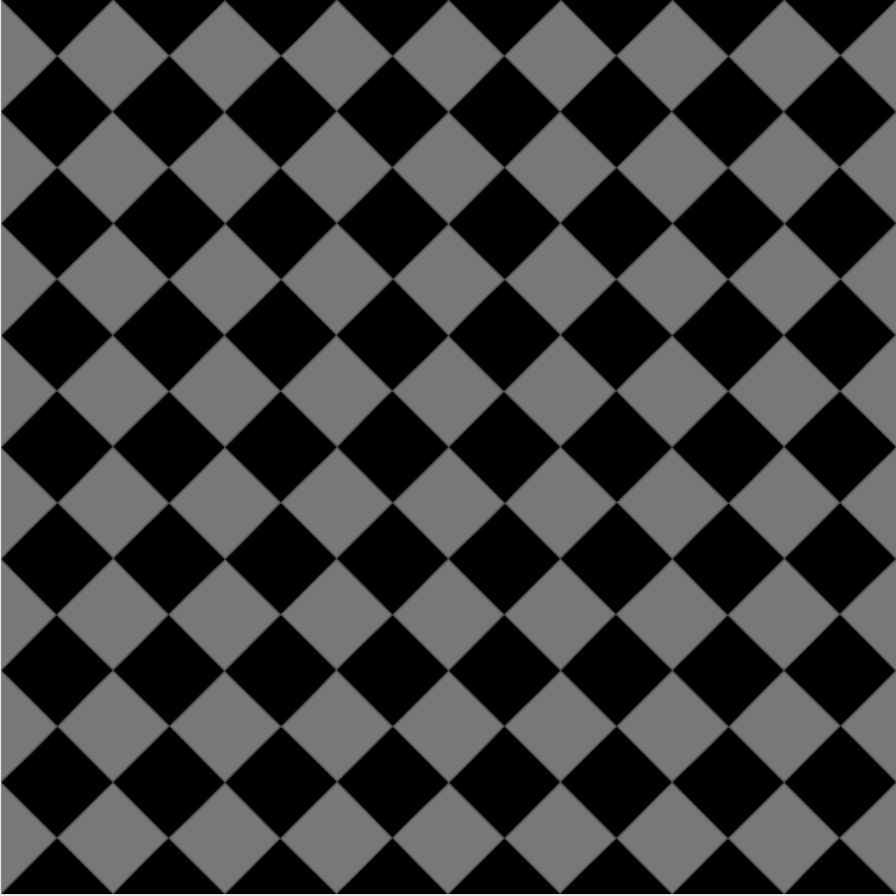
A Shadertoy shader for this pattern:

```glsl
#define REPEATS 8.0
#define LIGHT_GRAY vec3(0.47)
#define DARK_BLACK vec3(0.0)
#define MARGIN_COLOR vec3(0.9)
#define MARGIN_LEFT_BOTTOM vec2(0.0013, 0.0022)
#define EDGE_SOFTNESS 0.0017
#define EDGE_INSET 0.0008
#define EDGE_GAMMA 2.2
#define WOBBLE 0.0003

// Signed distance to a diamond whose corners touch the sides of its unit cell
float diamondDistance(vec2 p) {
    p = abs(p);
    return (p.x + p.y - 0.5) * inversesqrt(2.0);
}

// Slight drift of the corners, from layered sines
vec2 wobble(vec2 p) {
    return WOBBLE * (sin(p.yx * 23.0 + vec2(0.7, 2.1)) + sin(p * 41.0 + p.yx * 17.0));
}

void mainImage(out vec4 fragColor, in vec2 fragCoord) {
    vec2 uv = fragCoord / iResolution.xy;
    float pixel = 1.0 / min(iResolution.x, iResolution.y);

    // The tiling fills the area between the thin margins and the far corner
    vec2 tiled = (uv - MARGIN_LEFT_BOTTOM) / (1.0 - MARGIN_LEFT_BOTTOM);
    tiled += wobble(uv);
    vec2 cell = fract(tiled * REPEATS + vec2(0.5, 0.0)) - 0.5;
    float dist = diamondDistance(cell) / REPEATS + EDGE_INSET;

    // Edge blended in linear light, never thinner than one pixel
    float halfWidth = max(EDGE_SOFTNESS, 0.5 * pixel);
    float ramp = clamp(0.5 - 0.5 * dist / halfWidth, 0.0, 1.0);
    vec3 color = mix(DARK_BLACK, LIGHT_GRAY, pow(ramp, 1.0 / EDGE_GAMMA));

    // Pale hairline margins on the left and the bottom
    vec2 inside = clamp((uv - MARGIN_LEFT_BOTTOM) / pixel + 0.5, 0.0, 1.0);
    color = mix(MARGIN_COLOR, color, inside.x * inside.y);

    fragColor = vec4(color, 1.0);
}
```
